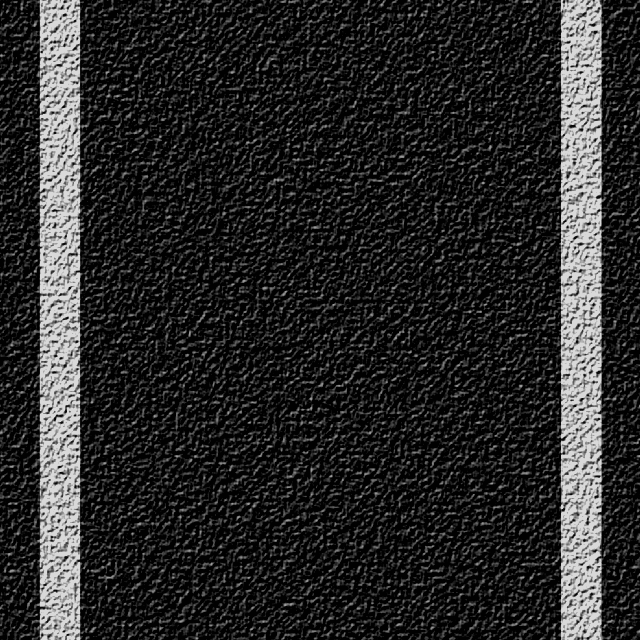
This texture is drawn by a Shadertoy shader. Its source:

```glsl
float hash(vec2 cell) {
    vec3 p = fract(cell.xyx * vec3(0.1031, 0.1030, 0.0973));
    p += dot(p, p.yzx + 33.33);
    return fract((p.x + p.y) * p.z);
}

float valueNoise(vec2 p) {
    vec2 cell = floor(p);
    vec2 f = fract(p);
    f = f * f * (3.0 - 2.0 * f);
    return mix(mix(hash(cell), hash(cell + vec2(1, 0)), f.x),
               mix(hash(cell + vec2(0, 1)), hash(cell + vec2(1, 1)), f.x), f.y);
}

// Coarse grit with a finer layer on top
float gritHeight(vec2 uv) {
    return valueNoise(uv * 190.0) + 0.5 * valueNoise(uv * 347.0 + 41.7);
}

// Two vertical painted lines, mirrored about the lane centre
float laneLines(float x, float pixel) {
    float edge = abs(abs(x - 0.501) - 0.4073) - 0.0316;
    return 1.0 - smoothstep(-0.5 * pixel, 0.5 * pixel, edge);
}

void mainImage(out vec4 fragColor, in vec2 fragCoord) {
    vec2 uv = fragCoord / iResolution.xy;

    // Relief lit from the upper left
    vec2 lightStep = vec2(-0.0011, 0.0015);
    float relief = gritHeight(uv - lightStep) - gritHeight(uv + lightStep);

    // Asphalt keeps only the highlights, paint mostly the shadows
    float asphalt = clamp(0.025 + 0.68 * relief, 0.005, 0.6);
    float paint = clamp(0.77 + 1.1 * relief, 0.03, 0.85);

    float shade = mix(asphalt, paint, laneLines(uv.x, 1.0 / iResolution.x));
    fragColor = vec4(vec3(shade), 1.0);
}
```
